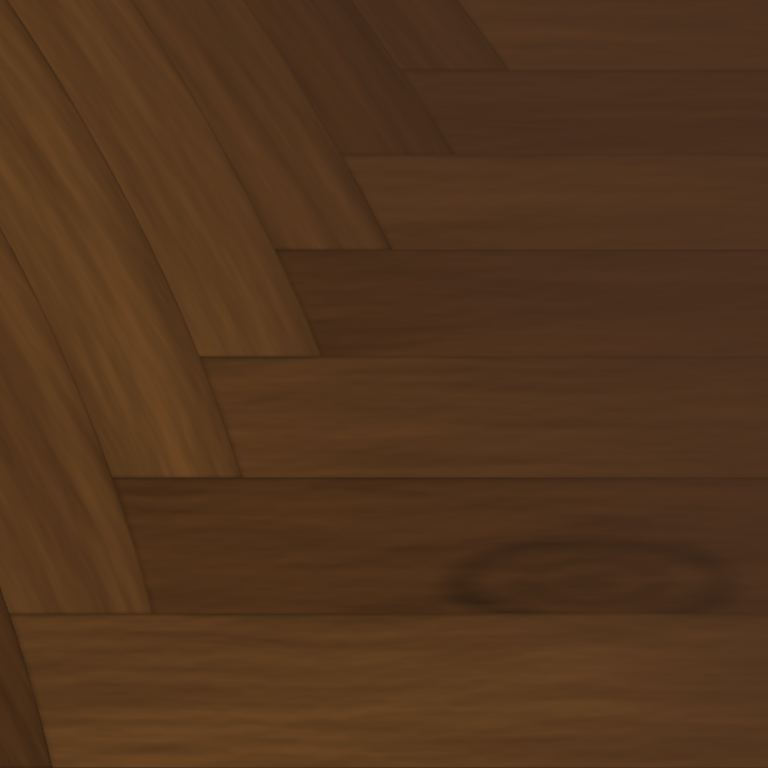
Reproduce this texture procedurally as a three.js fragment shader.

```glsl
// Dark walnut herringbone floor: level boards meeting slanted boards in perspective.
varying vec2 vUv;

const vec3 LIGHT = vec3(0.375, 0.245, 0.125);
const vec3 DARK = vec3(0.280, 0.172, 0.090);
const vec3 HAZE = vec3(0.280, 0.185, 0.130);
const float TOP = 0.0911;    // depth of row seam zero
const float SPREAD = 0.8594; // scale of the row spacing
const float RATIO = 1.1277;  // growth of each row toward the viewer

float hash(vec2 p) {
  return fract(sin(dot(p, vec2(127.1, 311.7))) * 43758.5);
}

float noise(vec2 p) {
  vec2 i = floor(p);
  vec2 f = fract(p);
  f = f * f * (3.0 - 2.0 * f);
  return mix(mix(hash(i), hash(i + vec2(1.0, 0.0)), f.x),
             mix(hash(i + vec2(0.0, 1.0)), hash(i + 1.0), f.x), f.y);
}

float fbm(vec2 p) {
  float sum = 0.0;
  float amp = 0.5;
  for (int i = 0; i < 4; i++) {
    sum += amp * noise(p);
    p = p * 2.03 + 17.3;
    amp *= 0.5;
  }
  return sum / 0.9375;
}

// Depth of a row seam, measured down from the top.
float seamY(float row) {
  return TOP + SPREAD * (pow(RATIO, row) - 1.0);
}

// Curved slanted joint that ends on the given row seam.
float jointX(float row, float y) {
  float end = seamY(row);
  float rise = end - y;
  float slope = 0.22 + 0.6 * (1.0 - end) * (1.0 - end);
  return 0.7227 - 0.655 * end - rise * (slope + 0.3 * rise);
}

// Wood figure around zero; q.x runs along the fibres, q.y across them.
float grain(vec2 q, float seed) {
  q += seed * vec2(7.3, 3.1);
  q.y += 0.016 * (fbm(q * vec2(4.0, 9.0)) - 0.5);
  float broad = fbm(q * vec2(2.5, 28.0)) - 0.5;
  float streak = fbm(q * vec2(7.0, 85.0)) - 0.5;
  float pores = noise(q * vec2(45.0, 260.0)) - 0.5;
  return 0.32 * broad + 0.25 * streak + 0.045 * pores;
}

// Dark line at distance d from a joint.
float seam(float d, float width) {
  return 1.0 - smoothstep(0.0, width, abs(d));
}

// Oval knot with soft rings.
float knot(vec2 p, vec2 center, vec2 radius) {
  vec2 q = (p - center) / radius;
  float r = length(q) + 0.22 * (fbm(p * vec2(9.0, 18.0)) - 0.5);
  float rings = 0.5 + 0.5 * sin(r * 17.0);
  float rim = exp(-pow((r - 0.95) * 8.0, 2.0));
  return (1.0 - smoothstep(0.85, 1.1, r)) * (0.07 + 0.07 * rings) + 0.14 * rim;
}

vec3 levelBoard(vec2 p, float row) {
  float top = p.y - seamY(row);
  float bottom = seamY(row + 1.0) - p.y;
  float tone = mix(0.25, 0.68, mod(row, 2.0)) + 0.25 * smoothstep(4.5, 5.0, row);
  float shade = 1.0 + 0.95 * grain(p, row + 11.0);
  if (row == 4.0) shade -= knot(p, vec2(0.765, 0.758), vec2(0.19, 0.058));
  shade -= 0.13 * exp(-top * 45.0) * (1.0 - 0.5 * p.x);
  shade -= 0.16 * seam(top, 0.005) + 0.06 * seam(bottom, 0.003);
  shade -= 0.10 * seam(p.x - jointX(row + 1.0, p.y), 0.008);
  return mix(DARK, LIGHT, tone) * shade;
}

vec3 slantBoard(vec2 p, float board) {
  float right = jointX(board, p.y) - p.x;
  float left = p.x - jointX(board + 1.0, p.y);
  float offset = (board - 3.6) / 2.4;
  float tone = clamp(1.05 - 0.8 * offset * offset, 0.2, 1.0);
  vec2 q = vec2(p.y, left * 0.9 - 0.06 * p.y);
  float shade = 1.0 + 0.9 * grain(q, board + 31.0);
  shade -= 0.15 * exp(-right * 65.0) + 0.05 * exp(-left * 60.0);
  shade -= 0.13 * seam(right, 0.004);
  shade -= 0.12 * seam(seamY(board) - p.y, 0.004);
  return mix(DARK, LIGHT, tone) * shade;
}

vec3 floorColor(vec2 p) {
  float row = floor(log((p.y - TOP) / SPREAD + 1.0) / log(RATIO));
  float board = row + 1.0;
  vec3 color;
  if (p.x > jointX(board, p.y)) {
    color = levelBoard(p, row);
  } else {
    for (int i = 0; i < 9; i++) {
      if (p.x < jointX(board + 1.0, p.y)) board += 1.0;
    }
    color = slantBoard(p, board);
  }
  // Dull haze toward the far right corner.
  float far = smoothstep(0.45, 1.35, p.x + 0.65 * (1.0 - p.y));
  return mix(color, HAZE, 0.6 * far);
}

void main() {
  vec2 p = vec2(vUv.x, 1.0 - vUv.y);
  vec3 color = vec3(0.0);
  for (int i = 0; i < 4; i++) {
    vec2 corner = vec2(mod(float(i), 2.0), floor(float(i) * 0.5)) - 0.5;
    color += 0.25 * floorColor(p + corner * 0.0014);
  }
  gl_FragColor = vec4(color, 1.0);
}
```
